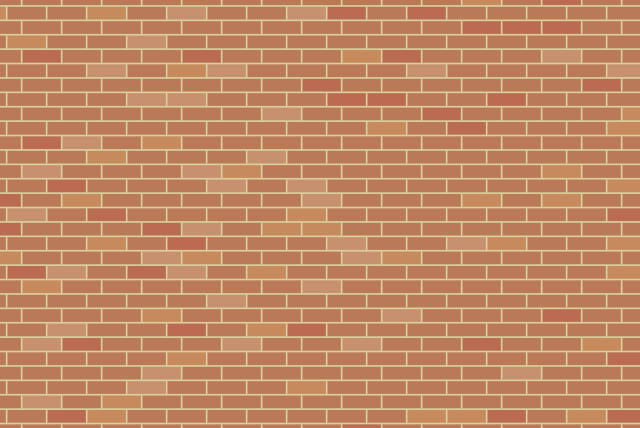
Write a Shadertoy shader that draws this pattern.

```glsl
// Brick wall in running bond with pale mortar and scattered odd-coloured bricks.

const float BRICKS_ACROSS = 16.0;
const float BRICK_HEIGHT  = 0.36;    // all lengths are in brick widths
const float MORTAR_WIDTH  = 0.041;
const float ROW_START     = 0.69;    // part of the lowest course below the canvas
const float EVEN_OFFSET   = 0.5417;  // first joint in even courses
const float ODD_OFFSET    = 0.1667;  // first joint in odd courses

const float RED_SHARE   = 0.075;
const float OCHRE_SHARE = 0.080;
const float TAN_SHARE   = 0.065;

const vec3 MORTAR = vec3(0.855, 0.815, 0.625);
const vec3 CLAY   = vec3(0.728, 0.478, 0.340);
const vec3 RED    = vec3(0.730, 0.420, 0.320);
const vec3 OCHRE  = vec3(0.780, 0.540, 0.360);
const vec3 TAN    = vec3(0.780, 0.565, 0.430);

float hash(vec2 p) {
    return fract(sin(dot(p, vec2(127.1, 311.7))) * 43758.5453);
}

// Most bricks are plain clay; a few are fired to another colour.
vec3 brickColor(vec2 id) {
    float pick = hash(id + 7.0);
    if (pick < RED_SHARE) return RED;
    if (pick < RED_SHARE + OCHRE_SHARE) return OCHRE;
    if (pick < RED_SHARE + OCHRE_SHARE + TAN_SHARE) return TAN;
    return CLAY;
}

void mainImage(out vec4 fragColor, in vec2 fragCoord) {
    float pixel = BRICKS_ACROSS / iResolution.x;
    vec2 wall = fragCoord * pixel;

    // Shift alternate courses, then find the brick and the place within it.
    wall.y += ROW_START * BRICK_HEIGHT;
    float row = floor(wall.y / BRICK_HEIGHT);
    wall.x -= mod(row, 2.0) < 0.5 ? EVEN_OFFSET : ODD_OFFSET;
    vec2 size = vec2(1.0, BRICK_HEIGHT);
    vec2 id = vec2(floor(wall.x), row);
    vec2 local = wall - id * size;

    // Distance to the nearest joint, smoothed over one pixel.
    vec2 edge = min(local, size - local);
    float joint = min(edge.x, edge.y);
    float mortar = clamp(0.5 + (0.5 * MORTAR_WIDTH - joint) / pixel, 0.0, 1.0);

    fragColor = vec4(mix(brickColor(id), MORTAR, mortar), 1.0);
}
```
